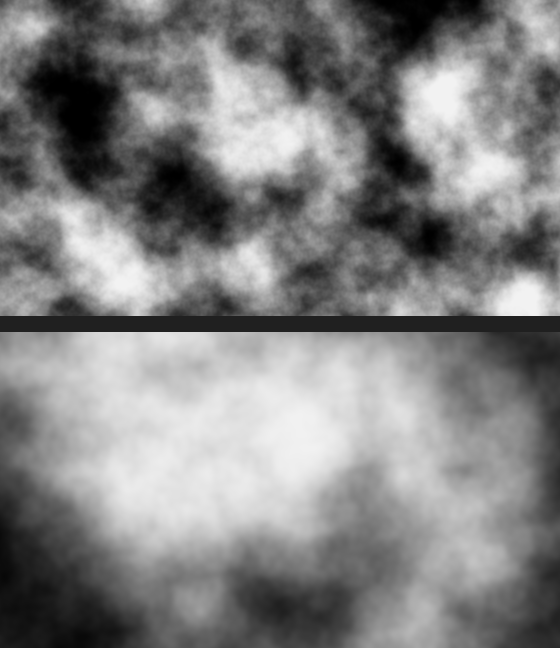
Top, the full canvas; bottom, a detail of the centre.
This texture is drawn by a WebGL 1 fragment shader. Its source:

```glsl
precision highp float;

uniform vec2 u_resolution;

const float CELLS_PER_HEIGHT = 3.0;
const vec2 FIELD_OFFSET = vec2(17.3, 5.6);
const int OCTAVES = 6;
const float GAIN = 0.51;
const float LACUNARITY = 2.0;
const vec2 OCTAVE_SHIFT = vec2(11.7, 23.1);
const float BLACK_POINT = -0.61;
const float WHITE_POINT = 0.61;
const float BRIGHTEST = 0.95;
const float TAU = 6.2831853;

// Slants the lattice against the canvas edges
const mat2 FIELD_TURN = mat2(0.8, 0.6, -0.6, 0.8);

float hash(vec2 p) {
    return fract(sin(dot(p, vec2(127.1, 311.7))) * 43758.5453);
}

// Ramp through a lattice corner in a random direction
float cornerRamp(vec2 corner, vec2 fromCorner) {
    float angle = TAU * hash(corner);
    return dot(vec2(cos(angle), sin(angle)), fromCorner);
}

// Gradient noise centred on zero
float gradientNoise(vec2 p) {
    const vec2 STEP = vec2(1.0, 0.0);
    vec2 cell = floor(p);
    vec2 f = fract(p);
    vec2 blend = f * f * (3.0 - 2.0 * f);
    float lower = mix(cornerRamp(cell, f),
                      cornerRamp(cell + STEP.xy, f - STEP.xy), blend.x);
    float upper = mix(cornerRamp(cell + STEP.yx, f - STEP.yx),
                      cornerRamp(cell + STEP.xx, f - STEP.xx), blend.x);
    return mix(lower, upper, blend.y);
}

// Sum of octaves, each finer and fainter
float cloudDensity(vec2 p) {
    float sum = 0.0;
    float amplitude = 1.0;
    for (int i = 0; i < OCTAVES; i++) {
        sum += amplitude * gradientNoise(p);
        amplitude *= GAIN;
        p = p * LACUNARITY + OCTAVE_SHIFT;
    }
    return sum;
}

void main() {
    vec2 p = gl_FragCoord.xy / u_resolution.y * CELLS_PER_HEIGHT;
    float density = cloudDensity(FIELD_TURN * p + FIELD_OFFSET);

    // Contrast curve with soft shoulders
    float tone = BRIGHTEST * smoothstep(BLACK_POINT, WHITE_POINT, density);
    gl_FragColor = vec4(vec3(tone), 1.0);
}
```
